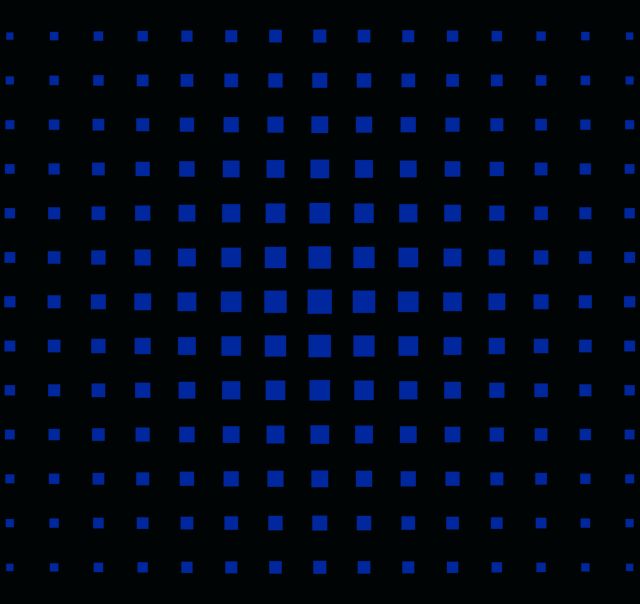
Reproduce this pattern procedurally as a Shadertoy shader.

```glsl
const vec3 BACKGROUND = vec3(0.0, 0.017, 0.018);
const vec3 BLUE = vec3(0.0, 0.153, 0.615);
const float SPACING = 0.06917;                 // grid step in canvas widths
const vec2 GRID_CENTER = vec2(-0.0004, 0.0004);

// Half side of a square, in cells, shrinking away from the middle cell
float halfSide(vec2 cell) {
    vec2 steps = abs(cell);
    float cone = 0.275 - 0.0211 * length(steps);
    vec2 fade = 1.0 - 0.0966 * steps;
    float pyramid = 0.0565 + 0.2185 * fade.x * fade.y;
    return mix(cone, pyramid, 0.5);
}

// Smoothed coverage of an axis-aligned square
float squareMask(vec2 p, float radius, float softness) {
    vec2 coverage = clamp(0.5 + (radius - abs(p)) / softness, 0.0, 1.0);
    return coverage.x * coverage.y;
}

void mainImage(out vec4 fragColor, in vec2 fragCoord) {
    // Grid coordinates with a cell center at the middle
    vec2 p = (fragCoord - 0.5 * iResolution.xy) / iResolution.x;
    vec2 grid = (p - GRID_CENTER) / SPACING;
    vec2 cell = floor(grid + 0.5);

    // Squares over the dark background
    float softness = 1.2 / (iResolution.x * SPACING);
    float mask = squareMask(grid - cell, halfSide(cell), softness);
    fragColor = vec4(mix(BACKGROUND, BLUE, mask), 1.0);
}
```
